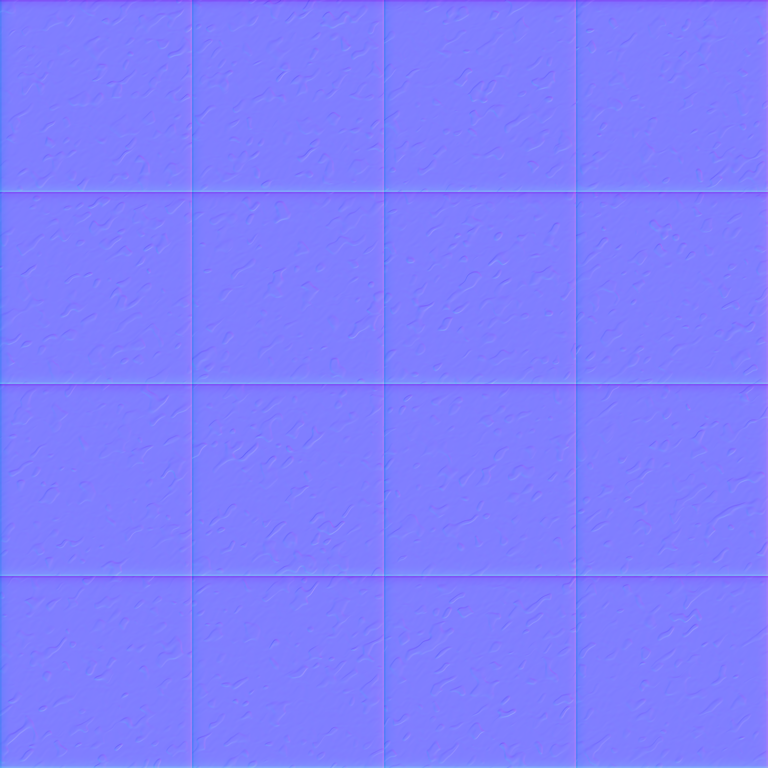
Give the GLSL for this texture map, as a WebGL 1 fragment shader.

```glsl
precision highp float;
// Tangent-space normal map of a square tile grid: soft bevels and a thin
// sharp lip run along every tile edge, and the faces carry small slanted
// flakes whose slopes come from differences of a noise height field.

#define TILES 4.0            // repeats across and down
#define BEVEL_WIDTH 0.0085   // soft edge falloff, canvas units
#define BEVEL_SLOPE 0.135
#define LIP_WIDTH 0.002      // sharp edge line, canvas units
#define LIP_SLOPE 0.36
#define FLAKE_SCALE 125.0    // flake cells across the canvas
#define FLAKE_STRETCH 1.7
#define FLAKE_ANGLE 0.6      // radians
#define FLAKE_SLOPE 0.2
#define GRAIN 0.22           // fine grain relative to the flakes
#define SAMPLE_STEP 0.001    // half width of the slope difference

uniform vec2 u_resolution;

float hash(vec2 p) {
  return fract(sin(dot(p, vec2(12.9898, 78.233))) * 43758.5453);
}

float valueNoise(vec2 p) {
  vec2 cell = floor(p);
  vec2 f = fract(p);
  f = f * f * (3.0 - 2.0 * f);
  float low = mix(hash(cell), hash(cell + vec2(1.0, 0.0)), f.x);
  float high = mix(hash(cell + vec2(0.0, 1.0)), hash(cell + vec2(1.0, 1.0)), f.x);
  return mix(low, high, f.y);
}

// Sparse raised flakes over fine grain, shifted per tile.
float surfaceHeight(vec2 p, vec2 shift) {
  float c = cos(FLAKE_ANGLE);
  float s = sin(FLAKE_ANGLE);
  vec2 q = vec2(c * p.x + s * p.y, c * p.y - s * p.x);
  q *= FLAKE_SCALE * vec2(1.0 / FLAKE_STRETCH, 1.0);
  q += shift;
  q += 0.8 * (valueNoise(p * 90.0 + shift) - 0.5);
  float flakes = smoothstep(0.66, 0.9, valueNoise(q));
  float density = mix(0.35, 1.0, valueNoise(p * 28.0 + shift));
  float grain = valueNoise(q * 1.9 + 31.0);
  return flakes * density + GRAIN * grain;
}

vec2 surfaceSlope(vec2 p, vec2 shift) {
  vec2 e = vec2(SAMPLE_STEP, 0.0);
  float dx = surfaceHeight(p + e.xy, shift) - surfaceHeight(p - e.xy, shift);
  float dy = surfaceHeight(p + e.yx, shift) - surfaceHeight(p - e.yx, shift);
  return FLAKE_SLOPE * vec2(-dx, dy);
}

// Slope strength at a distance from a tile edge, per axis.
vec2 edgeSlope(vec2 d, float pixel) {
  vec2 bevel = BEVEL_SLOPE * exp(-d * d / (BEVEL_WIDTH * BEVEL_WIDTH));
  vec2 lip = clamp((LIP_WIDTH - d) / pixel + 0.5, 0.0, 1.0);
  return mix(bevel, vec2(LIP_SLOPE), lip);
}

void main() {
  vec2 p = gl_FragCoord.xy / u_resolution;
  float pixel = 1.0 / min(u_resolution.x, u_resolution.y);

  vec2 tile = floor(p * TILES);
  vec2 local = fract(p * TILES);
  vec2 shift = 60.0 * vec2(hash(tile + 3.0), hash(tile + 11.0));

  // Edge slopes: red rises to the right, green rises to the bottom.
  vec2 nearSide = edgeSlope(local / TILES, pixel);
  vec2 farSide = edgeSlope((1.0 - local) / TILES, pixel);
  vec2 slope = vec2(0.7 * farSide.x - nearSide.x, 0.95 * nearSide.y - farSide.y);

  slope += surfaceSlope(p, shift);
  slope.y -= 0.012;

  vec3 normal = normalize(vec3(slope, 1.0));
  gl_FragColor = vec4(0.5 + 0.5 * normal, 1.0);
}
```
